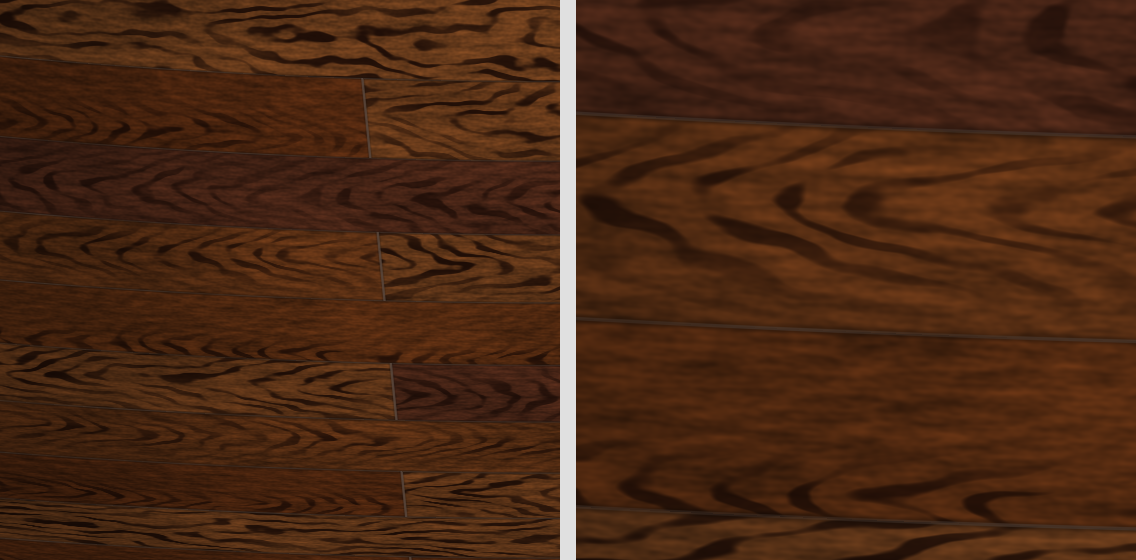
Left, the full canvas; right, a detail of the centre.
Reproduce this texture procedurally as a WebGL 2 fragment shader.

```glsl
#version 300 es
precision highp float;

uniform vec2 u_resolution;
out vec4 fragColor;

#define FIRST_SEAM 0.1458
#define ROW_PITCH 0.147
#define ROW_SHRINK 0.00508
#define BOW 0.047
#define JOINT_X 0.633
#define JOINT_SLANT 0.1
#define SEAM_HALF 0.0010
#define JOINT_HALF 0.0021
#define RINGS_ACROSS 5.5
#define INK_AMOUNT 0.88
#define FIBRE_AMOUNT 0.30

const float TAU = 6.2831853;
const vec3 PLUM = vec3(0.275, 0.140, 0.085);
const vec3 RUST = vec3(0.310, 0.150, 0.055);
const vec3 GOLD = vec3(0.390, 0.225, 0.105);
const vec3 INK = vec3(0.085, 0.032, 0.016);
const vec3 GROUT = vec3(0.36, 0.29, 0.25);

// Board kinds: tone (0 plum, 1 rust, 2 gold), figure strength, axis, spread
const vec4 KINDS[6] = vec4[6](
    vec4(1.80, 1.00, 0.42, 0.75),
    vec4(0.90, 0.85, 0.75, 0.24),
    vec4(0.00, 0.75, 0.55, 0.45),
    vec4(1.40, 0.90, 0.38, 0.32),
    vec4(1.15, 0.85, 0.86, 0.18),
    vec4(1.90, 1.00, 0.55, 1.25));
const int LEFT_KIND[10] = int[10](5, 1, 2, 3, 4, 0, 3, 1, 5, 1);
const int RIGHT_KIND[10] = int[10](5, 0, 2, 0, 4, 2, 3, 0, 5, 1);

vec2 hash2(vec2 p) {
    vec3 q = fract(p.xyx * vec3(0.1031, 0.1030, 0.0973));
    q += dot(q, q.yzx + 33.33);
    return fract((q.xx + q.yz) * q.zy);
}

float corner(vec2 cell, vec2 offset) {
    float angle = TAU * hash2(cell).x;
    return dot(vec2(cos(angle), sin(angle)), offset);
}

float gradientNoise(vec2 p) {
    vec2 i = floor(p), f = fract(p);
    vec2 w = f * f * f * (f * (f * 6.0 - 15.0) + 10.0);
    vec2 e = vec2(0.0, 1.0);
    float low = mix(corner(i, f), corner(i + e.yx, f - e.yx), w.x);
    float high = mix(corner(i + e.xy, f - e.xy), corner(i + e.yy, f - e.yy), w.x);
    return mix(low, high, w.y);
}

float line(float dist, float halfWidth, float soft) {
    return 1.0 - smoothstep(halfWidth - soft, halfWidth + soft, abs(dist));
}

// Colour of one board; p.x runs along it, p.y from its top (0) to bottom (1)
vec3 board(vec2 p, vec4 kind, vec2 seed) {
    float facing = hash2(seed).x < 0.5 ? -1.0 : 1.0;
    float offAxis = p.y - kind.z - 0.10 * gradientNoise(vec2(p.x * 3.0, 0.5) + seed);
    float pitch = max(mix(19.0, 6.5, kind.w), 3.5);

    // Nested arches along the axis, bent by broad and small waves
    float warp = 1.5 * gradientNoise(p * vec2(5.0, 2.0) + seed)
               + 0.45 * gradientNoise(p * vec2(19.0, 6.0) + seed);
    float rings = RINGS_ACROSS * sqrt(offAxis * offAxis + 0.003)
                + facing * pitch * p.x + warp;
    float wave = 0.5 + 0.5 * sin(TAU * rings);

    // Breaks turn the rings into tapering strokes
    float breaks = gradientNoise(p * vec2(13.0, 6.0) + seed + 17.0);
    float ragged = gradientNoise(p * vec2(50.0, 20.0) + seed);
    float stroke = smoothstep(0.62, 1.02, wave + 0.75 * breaks + 0.18 * ragged);
    float patches = smoothstep(-0.40, 0.15, gradientNoise(p * vec2(4.0, 1.5) + seed + 31.0));
    float figure = kind.y * exp(-pow(offAxis / kind.w, 2.0)) * mix(0.35, 1.0, patches);

    // Fine fibre and slow shade over the whole board
    float fibre = gradientNoise(p * vec2(10.0, 13.0) + seed)
                + 0.8 * gradientNoise(p * vec2(42.0, 27.0) + seed)
                + 0.5 * gradientNoise(p * vec2(130.0, 34.0) + seed);
    float shade = 1.0 + FIBRE_AMOUNT * fibre
                + 0.20 * gradientNoise(p * vec2(3.0, 1.5) + seed + 53.0);

    vec3 wood = mix(mix(PLUM, RUST, min(kind.x, 1.0)), GOLD, max(kind.x - 1.0, 0.0));
    wood *= shade * mix(1.0, 0.90, wave);
    return mix(wood, INK, INK_AMOUNT * stroke * figure);
}

void main() {
    vec2 uv = gl_FragCoord.xy / u_resolution;
    float soft = 0.75 / min(u_resolution.x, u_resolution.y);
    float down = 1.0 - uv.y;

    // Bowed rows that narrow towards the bottom
    float bowed = down + BOW * (1.0 - 0.25 * down) * (1.0 - uv.x) * (1.0 - uv.x);
    float root = sqrt(ROW_PITCH * ROW_PITCH - 4.0 * ROW_SHRINK * (bowed - FIRST_SEAM));
    float rowPos = (ROW_PITCH - root) / (2.0 * ROW_SHRINK) + 1.0;
    float row = clamp(floor(rowPos), 0.0, 9.0);
    float across = rowPos - row;

    // Every second row is cut by a slanted joint
    float jointDist = uv.x - JOINT_X - JOINT_SLANT * down;
    float cut = mod(row, 2.0);
    bool rightSide = cut > 0.5 && jointDist > 0.0;
    int index = int(row);
    vec4 kind = KINDS[rightSide ? RIGHT_KIND[index] : LEFT_KIND[index]];
    vec2 seed = vec2(row * 7.3, row * 11.7) + (rightSide ? 41.0 : 3.0);
    vec3 color = board(vec2(uv.x, across), kind, seed);

    // Light falls off to the left and the bottom
    color *= mix(0.78, 1.04, smoothstep(0.0, 0.65, uv.x)) * mix(1.04, 0.92, down);

    // Grey seams with a soft shadow, and wider joints
    float seamDist = min(across, 1.0 - across) * root;
    float wear = 0.50 + 0.35 * gradientNoise(vec2(uv.x * 7.0, floor(rowPos + 0.5) * 3.7));
    color *= 1.0 - 0.35 * line(seamDist, 0.002, 0.002);
    color = mix(color, GROUT * 0.85, wear * line(seamDist, SEAM_HALF, soft));
    color *= 1.0 - 0.30 * cut * line(jointDist, 0.003, 0.003);
    color = mix(color, GROUT, 0.80 * cut * line(jointDist, JOINT_HALF, soft));

    fragColor = vec4(color, 1.0);
}
```
